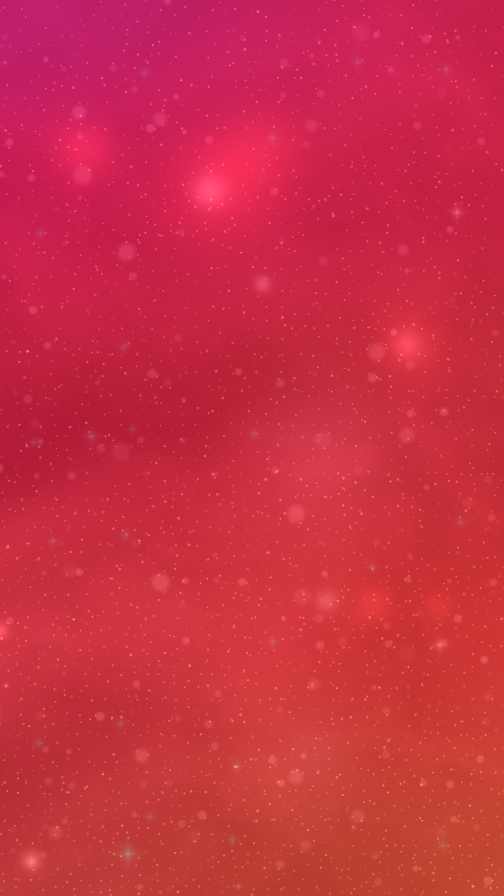
Write a WebGL 2 fragment shader that draws this background.

```glsl
#version 300 es
precision highp float;
// Crimson nebula: a magenta-to-orange gradient with noise clouds and soft glows,
// covered by hashed layers of fine star dust, blurred discs and small sparkles.
// Positions are in units of the canvas height, origin at the lower left.
uniform vec2 u_resolution;
out vec4 fragColor;

const vec3 DUST = vec3(0.22, 0.24, 0.18);
const vec3 ROSE = vec3(0.12, 0.15, 0.16);
const vec3 SCARLET = vec3(0.15, 0.05, 0.04);
const vec3 STEEL = vec3(-0.03, 0.22, 0.20);

float hash(vec2 p) {
  return fract(sin(dot(p, vec2(127.1, 311.7))) * 43758.5453);
}

vec2 hash2(vec2 p) {
  return vec2(hash(p), hash(p + 37.3));
}

float noise(vec2 p) {
  vec2 cell = floor(p);
  vec2 f = fract(p);
  f = f * f * (3.0 - 2.0 * f);
  float low = mix(hash(cell), hash(cell + vec2(1, 0)), f.x);
  float high = mix(hash(cell + vec2(0, 1)), hash(cell + vec2(1, 1)), f.x);
  return mix(low, high, f.y);
}

float fbm(vec2 p) {
  float sum = 0.0;
  float weight = 0.5;
  for (int i = 0; i < 5; i++) {
    sum += weight * noise(p);
    p = mat2(1.6, 1.2, -1.2, 1.6) * p + 9.7;
    weight *= 0.5;
  }
  return sum;
}

// Vertical ramp through five colours, from the bottom up
vec3 ramp(float y, vec3 a, vec3 b, vec3 c, vec3 d, vec3 e) {
  vec3 color = mix(a, b, smoothstep(0.0, 0.32, y));
  color = mix(color, c, smoothstep(0.30, 0.54, y));
  color = mix(color, d, smoothstep(0.56, 0.82, y));
  return mix(color, e, smoothstep(0.78, 1.0, y));
}

vec3 backdrop(vec2 p, float aspect) {
  vec3 left = ramp(p.y, vec3(0.73, 0.21, 0.22), vec3(0.77, 0.18, 0.24),
    vec3(0.73, 0.12, 0.23), vec3(0.79, 0.11, 0.32), vec3(0.74, 0.12, 0.43));
  vec3 right = ramp(p.y, vec3(0.74, 0.27, 0.18), vec3(0.83, 0.22, 0.22),
    vec3(0.78, 0.18, 0.23), vec3(0.79, 0.14, 0.27), vec3(0.79, 0.13, 0.30));
  return mix(left, right, smoothstep(-0.1, 1.1, p.x / aspect));
}

float glow(vec2 p, vec2 center, float radius) {
  vec2 d = (p - center) / radius;
  return exp(-dot(d, d));
}

// Small core with four thin, fading rays
float sparkle(vec2 p, vec2 center, float size) {
  vec2 d = abs(p - center) / size;
  float rays = exp(-d.x * 1.6 - d.y * 7.0) + exp(-d.y * 1.6 - d.x * 7.0);
  return 0.6 * rays + 0.4 * exp(-dot(d, d) * 2.0);
}

// One dot per chosen grid cell, kept clear of the cell border
float dots(vec2 p, float scale, float radius, float share, float seed, float blur) {
  vec2 cell = floor(p * scale) + seed;
  float r = radius * mix(0.5, 1.0, hash(cell + 5.1));
  float margin = min(0.45, (radius + blur) * scale);
  vec2 center = mix(vec2(margin), vec2(1.0 - margin), hash2(cell));
  float dist = length(fract(p * scale) - center) / scale;
  float lit = step(hash(cell + 71.9), share) * mix(0.25, 1.0, hash(cell + 13.7));
  return lit * (1.0 - smoothstep(r - blur, r + blur, dist));
}

void main() {
  vec2 p = gl_FragCoord.xy / u_resolution.y;
  float pixel = 1.0 / u_resolution.y;
  vec3 color = backdrop(p, u_resolution.x / u_resolution.y);

  // Drifting clouds, stronger in the lower half
  float warp = fbm(p * 4.0 + 2.3);
  float cloud = fbm(p * vec2(5.0, 8.0) + warp * 1.8) - 0.48;
  color += cloud * mix(vec3(0.16, 0.12, 0.10), vec3(0.15, 0.05, 0.08), p.y);

  // Broad nebula glows
  float ragged = 0.6 + 0.8 * warp;
  color += SCARLET * ragged * glow(p, vec2(0.245, 0.79), 0.055);
  color += SCARLET * 0.8 * ragged * glow(p, vec2(0.29, 0.83), 0.05);
  color += SCARLET * ragged * glow(p, vec2(0.094, 0.831), 0.034);
  color += SCARLET * ragged * glow(p, vec2(0.456, 0.616), 0.03);
  color += SCARLET * 0.6 * glow(p, vec2(0.417, 0.326), 0.022);
  color += SCARLET * 0.5 * glow(p, vec2(0.488, 0.323), 0.016);
  color += ROSE * 0.35 * glow(p, vec2(0.36, 0.5), 0.08);
  color += ROSE * 0.3 * glow(p, vec2(0.352, 0.147), 0.05);

  // Bright hearts of the glows
  color += ROSE * glow(p, vec2(0.234, 0.787), 0.018);
  color += ROSE * 0.6 * glow(p, vec2(0.454, 0.615), 0.014);
  color += ROSE * glow(p, vec2(0.293, 0.683), 0.009);
  color += ROSE * 0.8 * glow(p, vec2(0.365, 0.329), 0.012);
  color += (SCARLET + ROSE) * 0.8 * glow(p, vec2(0.035, 0.039), 0.01);
  color += (SCARLET + ROSE) * 0.7 * glow(p, vec2(0.0, 0.296), 0.009);

  // Fine dust, then blurred discs, denser toward the bottom
  float density = mix(0.85, 0.45, p.y);
  color += DUST * dots(p, 75.0, 0.0012, density, 0.0, pixel * 0.6);
  color += DUST * 0.8 * dots(p + 0.37, 52.0, 0.0016, density, 19.0, pixel * 0.7);
  color += ROSE * 0.7 * dots(p + 0.13, 26.0, 0.005, density * 0.6, 43.0, 0.002);
  color += ROSE * 0.6 * dots(p + 0.71, 11.0, 0.010, density * 0.5, 87.0, 0.004);

  // Scattered faint sparkles and a few larger ones
  vec2 cell = floor(p * 9.0);
  vec2 center = (cell + mix(vec2(0.2), vec2(0.8), hash2(cell + 3.0))) / 9.0;
  color += STEEL * 0.55 * step(hash(cell + 29.0), 0.5) * sparkle(p, center, 0.008);
  color += STEEL * sparkle(p, vec2(0.143, 0.047), 0.014);
  color += ROSE * 1.3 * sparkle(p, vec2(0.51, 0.763), 0.010);
  color += STEEL * 0.7 * sparkle(p, vec2(0.102, 0.513), 0.010);
  color += ROSE * 1.2 * sparkle(p, vec2(0.491, 0.28), 0.010);

  fragColor = vec4(clamp(color, 0.0, 1.0), 1.0);
}
```
